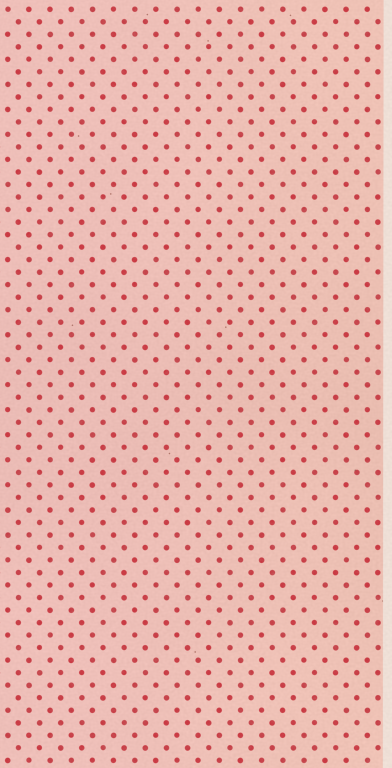
A WebGL 2 fragment shader for this pattern:

```glsl
#version 300 es
precision highp float;
// Staggered red polka dots printed on pink paper, with a bare cream strip on the right.

uniform vec2 u_resolution;
out vec4 fragColor;

// Lengths are in units of the canvas height
const vec2  DOT_STEP     = vec2(0.02754, 0.0163);  // dot spacing in a row, row spacing
const vec2  FIRST_DOT    = vec2(0.01018, 0.012);   // from the top left corner
const float DOT_RADIUS   = 0.0035;
const float DOT_JITTER   = 0.00025;
const float INK_SOFTNESS = 0.0008;
const float STRIP_LEFT   = 0.4995;
const float STRIP_LEAN   = 0.001;
const float GRAIN_SCALE  = 260.0;
const float GRAIN_AMOUNT = 0.022;
const float SPECK_CELL   = 0.04;
const float SPECK_CHANCE = 0.025;
const float SPECK_RADIUS = 0.0009;

const vec3 PAPER_PINK  = vec3(0.935, 0.750, 0.725);
const vec3 PAPER_PEACH = vec3(0.935, 0.760, 0.710);
const vec3 STRIP_CREAM = vec3(0.935, 0.875, 0.840);
const vec3 INK_RED     = vec3(0.795, 0.235, 0.270);
const vec3 INK_FADED   = vec3(0.765, 0.300, 0.320);
const vec3 SPECK_BROWN = vec3(0.580, 0.330, 0.280);

vec2 hash2(vec2 p) {
    vec3 q = fract(p.xyx * vec3(0.1031, 0.1030, 0.0973));
    q += dot(q, q.yzx + 33.33);
    return fract((q.xx + q.yz) * q.zy);
}

float gradientDot(vec2 cell, vec2 corner, vec2 f) {
    return dot(hash2(cell + corner) * 2.0 - 1.0, f - corner);
}

float gradientNoise(vec2 p) {
    vec2 cell = floor(p), f = fract(p);
    vec2 u = f * f * f * (f * (f * 6.0 - 15.0) + 10.0);
    float low  = mix(gradientDot(cell, vec2(0, 0), f), gradientDot(cell, vec2(1, 0), f), u.x);
    float high = mix(gradientDot(cell, vec2(0, 1), f), gradientDot(cell, vec2(1, 1), f), u.x);
    return mix(low, high, u.y);
}

// Coverage of a disc with a soft rim
float disc(vec2 offset, float radius, float softness) {
    return 1.0 - smoothstep(radius - softness, radius + softness, length(offset));
}

void main() {
    float pixel = 1.0 / u_resolution.y;
    vec2 p = vec2(gl_FragCoord.x, u_resolution.y - gl_FragCoord.y) * pixel;  // y runs down
    float softness = max(INK_SOFTNESS, 0.75 * pixel);

    // Paper: warmer to the right, slightly darker in the middle, fine grain
    float grain = gradientNoise(p * GRAIN_SCALE + 17.0)
                + 0.6 * gradientNoise(p * GRAIN_SCALE * vec2(0.5, 1.3) + 71.0);
    float cloud = gradientNoise(p * 7.0 + 5.0);
    vec3 color = mix(PAPER_PINK, PAPER_PEACH, smoothstep(0.05, STRIP_LEFT, p.x));
    color -= 0.015 * exp(-pow((p.y - 0.52) / 0.22, 2.0));
    color += 0.012 * cloud;

    // Dots: alternate rows shift by half a step
    vec2 lattice = (p - FIRST_DOT) / DOT_STEP;
    float row = floor(lattice.y + 0.5);
    float shift = 0.5 * mod(row, 2.0);
    vec2 id = vec2(floor(lattice.x - shift + 0.5), row);
    vec2 center = FIRST_DOT + DOT_STEP * (id + vec2(shift, 0.0));
    vec2 random = hash2(id + 40.0);
    center += (random - 0.5) * 2.0 * DOT_JITTER;
    float radius = DOT_RADIUS * mix(0.96, 1.04, random.y);
    vec3 ink = mix(INK_RED, INK_FADED, clamp(0.7 * random.x + 0.6 * grain, 0.0, 1.0));
    color = mix(color, ink, disc(p - center, radius, softness));

    // A few stray specks
    vec2 speckId = floor(p / SPECK_CELL);
    vec2 chance = hash2(speckId + 90.0);
    vec2 speckCenter = (speckId + 0.2 + 0.6 * hash2(speckId + 150.0)) * SPECK_CELL;
    float speck = step(chance.x, SPECK_CHANCE) * disc(p - speckCenter, SPECK_RADIUS, softness);
    color = mix(color, SPECK_BROWN, 0.7 * speck);

    // Bare strip with a slightly leaning edge
    float edge = p.x - STRIP_LEFT + STRIP_LEAN * p.y;
    color = mix(color, STRIP_CREAM, smoothstep(-softness, softness, edge));

    fragColor = vec4(color + GRAIN_AMOUNT * grain, 1.0);
}
```
